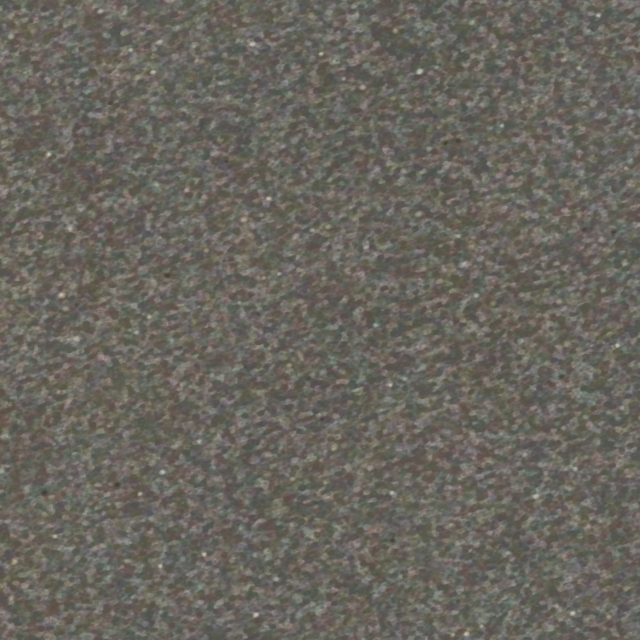
Reproduce this texture procedurally as a Shadertoy shader.

```glsl
// Worn asphalt: soft, slightly slanted mineral grains in warm grey, with
// faint colour tints, broad mottling, sparse pale chips and dark pits.
// Grains are jittered cellular splats, normalised to even contrast.

const vec3  ASPHALT       = vec3(0.410, 0.397, 0.368);
const vec3  WARM_TINT     = vec3(0.013, -0.001, -0.012);
const vec3  GREEN_TINT    = vec3(-0.006, 0.008, -0.005);
const vec3  CHIP_COOL     = vec3(0.92, 1.0, 0.98);
const vec3  CHIP_WARM     = vec3(1.0, 0.94, 0.76);
const vec2  GRAIN_CELLS   = vec2(108.0, 146.0); // grains across the canvas
const float GRAIN_TILT    = 0.30;               // radians, rising to the right
const float FINE_SCALE    = 1.75;
const float TINT_SCALE    = 0.62;
const float CONTRAST      = 0.049;
const float SKEW          = 0.18;               // lifts highlights over shadows
const float MOTTLE        = 0.006;
const float CHIP_CELLS    = 42.0;
const float CHIP_SHARE    = 0.13;
const float CHIP_STRENGTH = 0.30;
const float PIT_SHARE     = 0.04;
const float PIT_STRENGTH  = 0.10;

vec3 hash3(vec2 cell, float seed) {
    vec3 h = fract(vec3(cell, cell.x + seed) * vec3(0.1031, 0.1030, 0.0973) + seed * 0.137);
    h += dot(h, h.yxz + 33.33);
    return fract((h.xxy + h.yxx) * h.zyx);
}

// Three independent signals of roughly unit variance, made of round soft grains.
vec3 grains(vec2 p, float seed) {
    vec2 cell = floor(p);
    vec3 sum = vec3(0.0);
    float power = 0.02;
    for (int y = -1; y <= 1; y++) {
        for (int x = -1; x <= 1; x++) {
            vec2 c = cell + vec2(x, y);
            vec2 d = p - c - mix(vec2(0.12), vec2(0.88), hash3(c, seed).xy);
            float w = max(0.0, 1.0 - dot(d, d));
            w *= w * w;
            sum += w * (hash3(c, seed + 19.0) - 0.5) * 3.46;
            power += w * w;
        }
    }
    return sum * inversesqrt(power);
}

// Broad uneven wear from layered sines.
float mottle(vec2 p) {
    float sum = 0.0;
    float amp = 1.0;
    for (int i = 0; i < 4; i++) {
        p = mat2(0.8, -0.6, 0.6, 0.8) * p * 1.6 + 2.3;
        sum += amp * sin(p.x + 1.4 * sin(p.y)) * cos(p.y * 0.9);
        amp *= 0.8;
    }
    return sum;
}

// Isolated pale chips and dark pits, one candidate per cell.
vec3 specks(vec2 p) {
    vec2 cell = floor(p);
    vec3 place = hash3(cell, 71.0);
    vec3 kind = hash3(cell, 93.0);
    vec2 d = p - cell - mix(vec2(0.35), vec2(0.65), place.xy);
    float radius = mix(0.20, 0.32, place.z);
    float mask = 1.0 - smoothstep(0.15, 1.0, length(d * vec2(0.9, 1.1)) / radius);
    float chip = step(kind.x, CHIP_SHARE) * CHIP_STRENGTH * mix(0.15, 1.0, kind.y * kind.y);
    float pit = step(1.0 - PIT_SHARE, kind.x) * PIT_STRENGTH * kind.y;
    return mask * (chip * mix(CHIP_COOL, CHIP_WARM, kind.z) - pit);
}

void mainImage(out vec4 fragColor, in vec2 fragCoord) {
    vec2 uv = fragCoord / iResolution.y;

    // Grain space: tilted and squeezed so grains lie flat and slanted
    float c = cos(GRAIN_TILT);
    float s = sin(GRAIN_TILT);
    vec2 tilted = mat2(c, -s, s, c) * uv;
    vec2 p = tilted * GRAIN_CELLS;

    // Brightness from coarse and fine grains
    float tone = 0.88 * grains(p, 3.0).x + 0.47 * grains(p * FINE_SCALE, 37.0).x;
    tone += SKEW * (tone * tone - 1.0);

    // Tints, a little larger than the grains and cooler toward the right
    vec3 tint = grains(p * TINT_SCALE, 55.0);
    float warmth = 0.8 * tint.x + 0.5 * (0.5 - uv.x) + 0.2 * mottle(uv * 3.0 + 5.0);

    vec3 color = ASPHALT + CONTRAST * tone + MOTTLE * mottle(uv * 4.0);
    color += WARM_TINT * warmth + GREEN_TINT * tint.y;
    color += specks(tilted * CHIP_CELLS);

    fragColor = vec4(clamp(color, 0.0, 1.0), 1.0);
}
```
